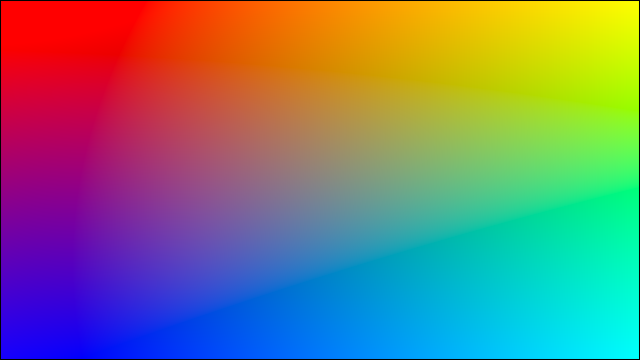
Write a Shadertoy shader that draws this background.

```glsl
// Four-corner colour field (red, yellow, blue, cyan) with curved channel cut-offs and a thin dark frame.
#define RED_POWER 0.60
#define RED_LEFT_BOOST 0.13
#define BLUE_POWER_LEFT 0.85
#define BLUE_POWER_RIGHT 0.63
#define GREEN_POWER_TOP 0.65
#define GREEN_POWER_BOTTOM 0.88
#define FRAME_WIDTH 0.0030

// Quadratic curve with coefficients c at position t.
float curve(vec3 c, float t) {
    return c.x + t * (c.y + t * c.z);
}

// Clamped ramp with a power falloff: zero where s <= 0, one where s >= 1.
float ramp(float s, float power) {
    return pow(clamp(s, 0.0, 1.0), power);
}

// Colour at p, where x runs rightwards and y runs downwards, both 0 to 1.
vec3 colourField(vec2 p) {
    // Position at which each channel vanishes
    float redEnd = curve(vec3(1.08, -0.68, 0.12), p.x);
    float greenStart = curve(vec3(0.23, -0.32, 0.22), p.y);
    float blueStart = curve(vec3(0.14, 0.05, 0.12), p.x);

    // Red fades downwards, more evenly near the left side
    float leftness = 1.0 - smoothstep(0.0, 0.35, p.x);
    float red = ramp(1.0 - p.y / redEnd, mix(RED_POWER, 1.0, leftness));
    red = min(red * (1.0 + RED_LEFT_BOOST * leftness), 1.0);

    // Green grows rightwards, blue grows downwards
    float green = ramp((p.x - greenStart) / (1.0 - greenStart),
                       mix(GREEN_POWER_TOP, GREEN_POWER_BOTTOM, p.y));
    float blue = ramp((p.y - blueStart) / (1.0 - blueStart),
                      mix(BLUE_POWER_LEFT, BLUE_POWER_RIGHT, sqrt(p.x)));
    return vec3(red, green, blue);
}

void mainImage(out vec4 fragColor, in vec2 fragCoord) {
    vec2 uv = fragCoord / iResolution.xy;
    vec3 colour = colourField(vec2(uv.x, 1.0 - uv.y));

    // Thin frame, measured in canvas heights
    vec2 inset = min(fragCoord, iResolution.xy - fragCoord) / iResolution.y;
    float edgeDistance = min(inset.x, inset.y);
    float blur = 0.5 / iResolution.y;
    colour *= smoothstep(FRAME_WIDTH - blur, FRAME_WIDTH + blur, edgeDistance);

    fragColor = vec4(colour, 1.0);
}
```
